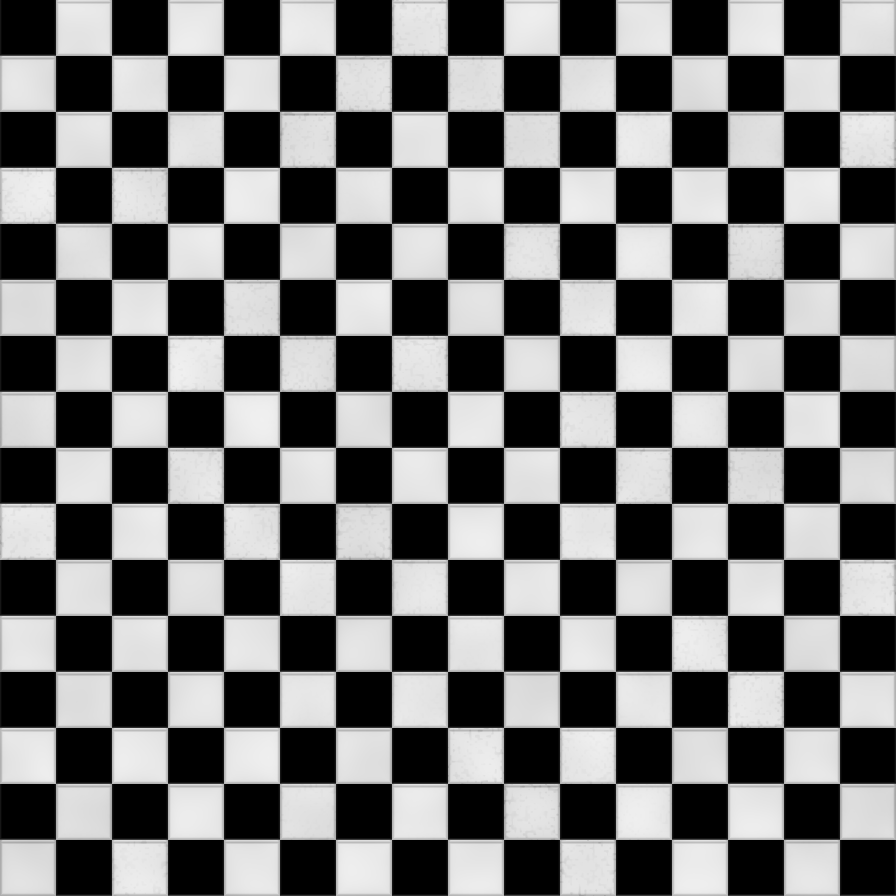
Give the GLSL for this pattern, as a three.js fragment shader.

```glsl
// Checkerboard of glossy black and softly clouded white tiles with fine bevelled seams.
varying vec2 vUv;

const float TILES = 16.0;         // tiles across and up
const float GRAIN = 320.0;        // wear specks across and up
const float PI = 3.14159265;
const float WHITE_TONE = 0.895;
const float GROOVE_DEPTH = 0.16;
const float SIDE_GLINT = 0.10;
const float BASE_GLINT = 0.27;

float hash(vec2 p) {
  vec3 q = fract(vec3(p.xyx) * 0.1031);
  q += dot(q, q.yzx + 33.33);
  return fract((q.x + q.y) * q.z);
}

// Value noise that wraps after "period" cells.
float wrapNoise(vec2 uv, float period) {
  vec2 p = uv * period;
  vec2 i = floor(p);
  vec2 f = smoothstep(0.0, 1.0, fract(p));
  vec2 a = mod(i, period);
  vec2 b = mod(i + 1.0, period);
  return mix(mix(hash(a), hash(vec2(b.x, a.y)), f.x),
             mix(hash(vec2(a.x, b.y)), hash(b), f.x), f.y);
}

// Soft line of the given half width around a distance.
float softLine(float dist, float centre, float halfWidth) {
  return 1.0 - smoothstep(0.0, halfWidth, abs(dist - centre));
}

// Layered sines with a different phase and lean in every tile.
float clouds(vec2 local, vec2 cell) {
  float phase = 2.0 * PI * hash(cell + 17.0);
  float lean = 2.0 * PI * hash(cell + 41.0);
  vec2 dir = vec2(cos(lean), sin(lean));
  float broad = sin(dot(local, dir) * 3.5 + phase);
  float cross = sin(dot(local, vec2(-dir.y, dir.x)) * 5.0 + phase * 2.0 + broad);
  return 0.6 * broad + 0.4 * cross;
}

// 1 on white tiles, 0 on black ones, smoothed over one pixel.
float checker(vec2 p, float pixel) {
  vec2 s = clamp(sin(PI * p) / (PI * 0.48 * pixel), -1.0, 1.0);
  return 0.5 + 0.5 * s.x * s.y;
}

float whiteTile(vec2 uv, vec2 local, vec2 cell) {
  float side = min(local.x, 1.0 - local.x);
  float edge = min(side, min(local.y, 1.0 - local.y));
  float tone = WHITE_TONE + 0.05 * (hash(cell) - 0.5);
  tone += 0.022 * clouds(local, cell) - 0.05 * exp(-edge * 16.0);

  // Groove just inside the rim, set lower along the top to leave a light lip
  float groove = max(softLine(min(side, local.y), 0.012, 0.045),
                     softLine(1.0 - local.y, 0.045, 0.035));
  tone -= GROOVE_DEPTH * groove;

  // Specks of wear near the rim of some tiles
  float worn = smoothstep(0.45, 1.0, hash(cell + 73.0));
  float speck = smoothstep(0.55, 0.95, wrapNoise(uv, GRAIN));
  float reach = 0.2 + 0.8 * exp(-edge * 9.0);
  return tone - 0.10 * worn * speck * reach;
}

float blackTile(vec2 local, vec2 cell) {
  float side = min(local.x, 1.0 - local.x);
  float sideGlint = SIDE_GLINT * softLine(side, 0.0, 0.04);
  float strength = BASE_GLINT * (0.75 + 0.5 * hash(cell + 5.0));
  return max(sideGlint, strength * softLine(local.y, 0.0, 0.04));
}

void main() {
  vec2 p = vUv * TILES;
  vec2 cell = mod(floor(p), TILES);
  vec2 local = fract(p);
  float pixel = max(fwidth(p.x), fwidth(p.y));

  float tone = mix(blackTile(local, cell),
                   whiteTile(vUv, local, cell),
                   checker(p, pixel));
  gl_FragColor = vec4(vec3(tone), 1.0);
}
```
